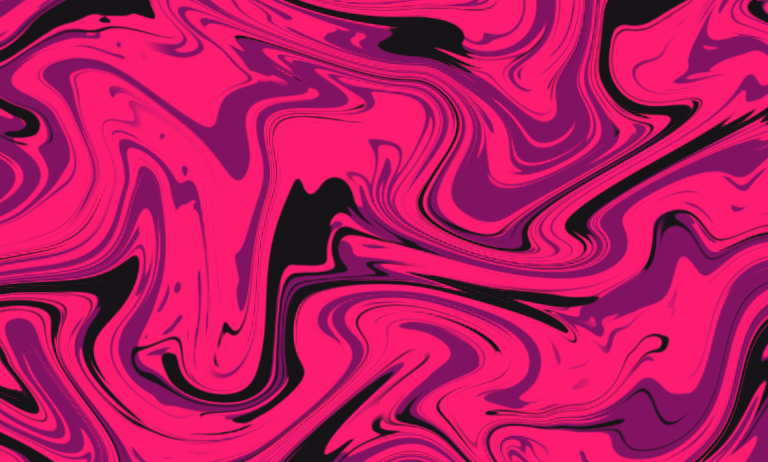
This texture is drawn by a Shadertoy shader. Its source:

```glsl
// Marbled paint: folded streaks of purple and black ink on hot pink.
#define PINK vec3(0.995, 0.11, 0.445)
#define PURPLE vec3(0.51, 0.07, 0.385)
#define BLACK vec3(0.085, 0.08, 0.088)
#define FLOW 0.122          // strength of each stirring step
#define SWIRL_SCALE 1.5     // swirls per canvas height
#define STRETCH vec2(0.74, 1.12) // widens the folds sideways
#define TILT 0.22           // direction of the streaks before stirring
#define PURPLE_LEVEL 0.10   // higher gives less purple
#define BLACK_LEVEL 0.275   // higher gives less black
#define HAIRLINE 0.026      // half width of the thin veins
#define RAGGED 0.2          // dry brush breakup of the ink edges
#define SOFTNESS 0.0032     // edge blur in canvas heights

// Random unit gradient for a lattice cell
vec2 cellGradient(vec2 cell) {
    uvec2 k = uvec2(ivec2(cell) + 4096);
    uint h = k.x * 1597u + k.y * 51749u;
    h = (h ^ (h >> 15)) * 739391u;
    h = (h ^ (h >> 13)) * 668265u;
    h ^= h >> 16;
    float angle = float(h & 65535u) * 6.28318 / 65536.0;
    return vec2(cos(angle), sin(angle));
}

float gradientNoise(vec2 p) {
    vec2 cell = floor(p), f = p - cell;
    vec2 u = f * f * f * (f * (f * 6.0 - 15.0) + 10.0);
    vec2 e = vec2(1, 0);
    float a = dot(cellGradient(cell), f);
    float b = dot(cellGradient(cell + e.xy), f - e.xy);
    float c = dot(cellGradient(cell + e.yx), f - e.yx);
    float d = dot(cellGradient(cell + e.xx), f - e.xx);
    return mix(mix(a, b, u.x), mix(c, d, u.x), u.y);
}

// Divergence-free velocity, so stirring keeps the ink areas
vec2 curl(vec2 p) {
    const float h = 0.01;
    float n = gradientNoise(p);
    float dx = gradientNoise(p + vec2(h, 0)) - n;
    float dy = gradientNoise(p + vec2(0, h)) - n;
    return vec2(dy, -dx) / h;
}

// Carry a point back through four swirl fields, two steps each
vec2 stir(vec2 p) {
    for (int i = 0; i < 8; i++) {
        float layer = float(i / 2);
        float scale = SWIRL_SCALE + 0.4 * layer;
        p += FLOW / scale * curl(p * scale + layer * vec2(17.3, 9.7));
    }
    return p;
}

// Soft coverage of the region where the field is positive
float coverage(float field) {
    float slope = length(vec2(dFdx(field), dFdy(field)));
    float width = slope * max(0.8, SOFTNESS * iResolution.y) + 1e-5;
    return smoothstep(-width, width, field);
}

// Thin line along the zero contour of the field
float vein(float field, float halfWidth) {
    return coverage(field + halfWidth) - coverage(field - halfWidth);
}

vec3 marble(vec2 p) {
    vec2 m = stir(p * STRETCH);
    float c = cos(TILT), s = sin(TILT);
    m = vec2(c * m.x + s * m.y, c * m.y - s * m.x);

    // Streaks are noise stretched along the first axis
    float streaks = gradientNoise(m * vec2(1.5, 10.5) + 3.7)
                  + 0.65 * gradientNoise(m * vec2(2.2, 23.0) + 21.2)
                  + 0.25 * gradientNoise(m * vec2(0.9, 3.5) + 40.6);
    float bristles = gradientNoise(m * vec2(9.0, 52.0) + 63.1);
    float dabs = gradientNoise(m * vec2(17.0, 62.0) + 31.4);
    float ink = gradientNoise(m * vec2(1.6, 7.0) + 85.4)
              + 0.50 * gradientNoise(m * vec2(2.4, 17.0) + 11.9);
    float patches = gradientNoise(m * vec2(2.0, 5.0) + 52.8);

    // Broad purple bands with companion veins and small dabs
    float purple = coverage(streaks - PURPLE_LEVEL + 0.5 * RAGGED * bristles);
    float purpleVein = vein(streaks + 0.06, HAIRLINE)
                     * smoothstep(-0.05, 0.1, patches);
    float purpleDab = coverage(dabs - 0.36) * smoothstep(0.05, 0.2, -patches);

    // Black streaks, their ragged rims and thin broken veins
    float black = coverage(ink - BLACK_LEVEL + RAGGED * bristles);
    float blackVein = vein(ink - 0.11, 0.7 * HAIRLINE)
                    * smoothstep(0.0, 0.12, -patches + 0.4 * bristles);

    // Pink scratches run inside the purple
    float scratch = coverage(bristles - 0.34) * smoothstep(0.0, 0.15, patches);
    purple = max(purple * (1.0 - scratch), max(purpleVein, purpleDab));
    vec3 color = mix(PINK, PURPLE, purple);
    return mix(color, BLACK, max(black, blackVein));
}

void mainImage(out vec4 fragColor, in vec2 fragCoord) {
    // Average a 2 by 2 grid of samples inside the pixel
    vec3 color = vec3(0);
    for (int i = 0; i < 4; i++) {
        vec2 offset = vec2(i % 2, i / 2) * 0.5 - 0.25;
        color += marble((fragCoord + offset) / iResolution.y);
    }
    fragColor = vec4(color / 4.0, 1.0);
}
```
